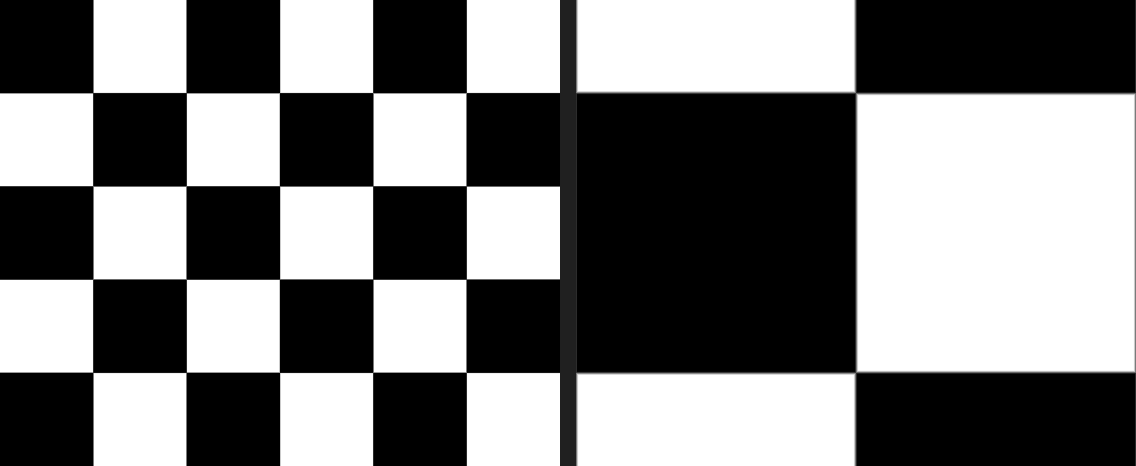
Left: the whole. Right: its middle third, enlarged.
This pattern is drawn by a Shadertoy shader. Its source:

```glsl
#define COUNTS vec2(6.0, 5.0)
#define DARK vec3(0.0)
#define LIGHT vec3(1.0)
#define EDGE_SOFTNESS 0.0016
#define EDGE_SHIFT 0.0004

// Signed distance to the nearest grid line in cells: positive in even cells, negative in odd ones.
vec2 parityDistance(vec2 p) {
    return abs(mod(p - 0.5, 2.0) - 1.0) - 0.5;
}

// Signed distance to the checker edges: positive inside light squares.
float checkerDistance(vec2 cellPos, vec2 cellSize) {
    vec2 d = parityDistance(cellPos) * cellSize;
    return -sign(d.x * d.y) * min(abs(d.x), abs(d.y));
}

void mainImage(out vec4 fragColor, in vec2 fragCoord) {
    vec2 canvas = iResolution.xy / iResolution.y;
    vec2 cellSize = canvas / COUNTS;

    // Clamping keeps the outer border free of edge softening
    vec2 cellPos = fragCoord / iResolution.xy * COUNTS;
    cellPos = clamp(cellPos, vec2(0.5), COUNTS - 0.5);

    // Softened step, never sharper than one pixel
    float dist = checkerDistance(cellPos, cellSize) - EDGE_SHIFT;
    float softness = max(EDGE_SOFTNESS, 0.6 / iResolution.y);
    float light = smoothstep(-softness, softness, dist);

    fragColor = vec4(mix(DARK, LIGHT, light), 1.0);
}
```
